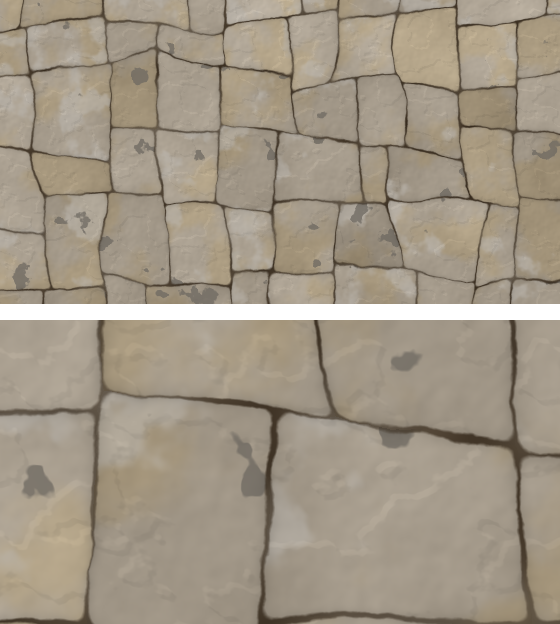
Top: the whole. Bottom: its middle third, enlarged.
Write a Shadertoy shader that draws this texture.

```glsl
// Dry-stone wall of large, irregular pale limestone blocks with thin dark joints.

float hash(vec2 p) {
    return fract(sin(dot(p, vec2(12.9898, 78.233))) * 43758.5453);
}

float noise(vec2 p) {
    vec2 i = floor(p), f = fract(p);
    f = f * f * (3.0 - 2.0 * f);
    return mix(mix(hash(i), hash(i + vec2(1, 0)), f.x),
               mix(hash(i + vec2(0, 1)), hash(i + vec2(1, 1)), f.x), f.y);
}

float fbm(vec2 p) {
    float sum = 0.0, amp = 0.52;
    for (int i = 0; i < 5; i++) {
        sum += amp * noise(p);
        p = mat2(1.6, 1.2, -1.2, 1.6) * p + 7.3;
        amp *= 0.5;
    }
    return sum;
}

float smoothMin(float a, float b, float k) {
    float h = max(k - abs(a - b), 0.0) / k;
    return min(a, b) - h * h * k * 0.25;
}

// Sideways shift of the slanted joint through a grid vertex
float jointShift(vec2 vertex, float along) {
    return (hash(vertex) - 0.5) * 0.56 + (hash(vertex + 17.0) - 0.5) * 0.3 * along;
}

float uprightSide(vec2 q, vec2 v) { return (q.x - v.x - jointShift(v, q.y - v.y)) / 5.0; }
float levelSide(vec2 q, vec2 v) { return (q.y - v.y - jointShift(v, q.x - v.x)) / 4.6; }

// Distance from the edge of one block, positive inside.
// Vertices alternate between upright and level joints, which gives T-junctions.
float blockDistance(vec2 q, vec2 cell) {
    float odd = mod(cell.x + cell.y, 2.0);
    float sides = min(uprightSide(q, cell + vec2(0.0, odd)),
                      -uprightSide(q, cell + vec2(1.0, 1.0 - odd)));
    float beds = min(levelSide(q, cell + vec2(1.0 - odd, 0.0)),
                     -levelSide(q, cell + vec2(odd, 1.0)));
    return smoothMin(sides, beds, 0.016);
}

// Chiselled surface: broad swells with flaked steps
float relief(vec2 p) {
    float swell = fbm(p * 9.0);
    float flake = fbm(p * vec2(13.0, 17.0) + 31.0);
    return swell + 0.22 * smoothstep(0.50, 0.54, flake) + 0.15 * noise(p * 75.0);
}

void mainImage(out vec4 fragColor, in vec2 fragCoord) {
    vec2 p = fragCoord / iResolution.y;
    float pixel = 1.0 / iResolution.y;

    // Wavering joints
    vec2 bend = vec2(noise(p * 6.0), noise(p * 6.0 + 40.0)) - 0.5;
    vec2 ripple = vec2(fbm(p * 26.0), fbm(p * 26.0 + 60.0)) - 0.5;
    vec2 q = (p + bend * 0.045 + ripple * 0.013) * vec2(5.0, 4.6) + vec2(3.3, 8.6);

    // Find the block under this point
    float edge = -1.0;
    vec2 block = vec2(0.0);
    for (int y = -1; y <= 1; y++)
    for (int x = -1; x <= 1; x++) {
        vec2 cell = floor(q) + vec2(x, y);
        float d = blockDistance(q, cell);
        if (d > edge) { edge = d; block = cell; }
    }
    float blockTone = hash(block + 5.0);
    vec2 s = p + 9.0 * vec2(hash(block + 2.0), hash(block + 3.0));

    // Stone tone, with warm and bleached patches
    float mottle = fbm(s * 5.0);
    float tone = 0.5 + (blockTone - 0.5) * 0.45 + (mottle - 0.5) * 0.9
               + (fbm(s * 32.0) - 0.5) * 0.25 + (p.y - 0.5) * 0.2;
    vec3 stone = mix(vec3(0.575, 0.535, 0.475), vec3(0.725, 0.685, 0.625), tone);
    float warm = fbm(s * 6.0 + 21.0) + 0.25 * (hash(block + 8.0) - 0.5) + 0.1 * (p.y - 0.5);
    stone *= mix(vec3(1.0), vec3(1.01, 0.98, 0.90), smoothstep(0.46, 0.66, warm));
    float bleach = smoothstep(0.62, 0.72, fbm(s * 7.0 + 70.0));
    stone = mix(stone, vec3(0.73, 0.71, 0.68), bleach * 0.6);

    // Light from the upper left on the rough face
    float slope = relief(s) - relief(s + vec2(-0.005, 0.006));
    stone *= 1.0 + clamp(slope * 0.22, -0.09, 0.06);

    // Rare grey lichen spots
    float lichen = smoothstep(0.74, 0.77, fbm(s * 11.0 + 90.0));
    stone = mix(stone, vec3(0.43, 0.41, 0.38), lichen * 0.75);

    // Worn rims, then joints of uneven width and depth
    stone *= 1.0 - 0.16 * exp(-max(edge, 0.0) / 0.006);
    float width = mix(0.0008, 0.0042, noise(p * 15.0 + 11.0));
    float soft = max(pixel, 0.0018);
    float joint = 1.0 - smoothstep(width - soft, width + soft, edge);
    float depth = mix(0.6, 1.0, smoothstep(0.2, 0.7, noise(p * 9.0 + 50.0)));
    vec3 gap = mix(vec3(0.32, 0.27, 0.21), vec3(0.19, 0.145, 0.095), noise(p * 22.0));
    fragColor = vec4(mix(stone, gap, joint * depth), 1.0);
}
```
